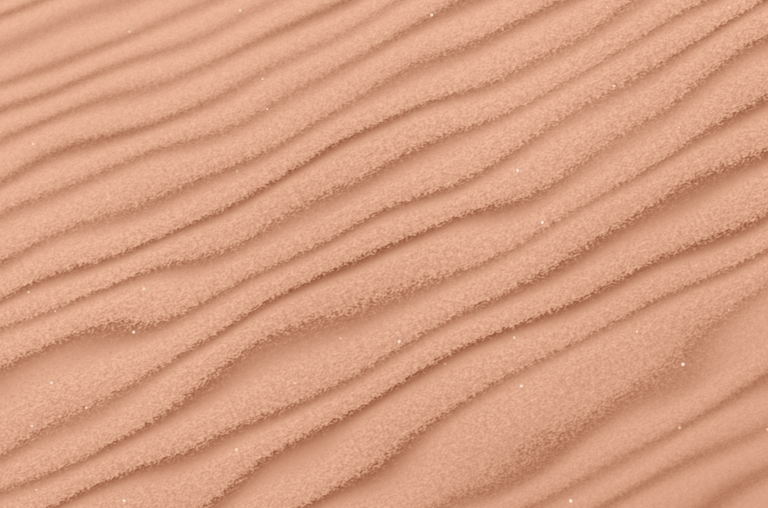
Reproduce this texture procedurally as a Shadertoy shader.

```glsl
#define SAND vec3(0.90, 0.69, 0.58)
#define SHADOW vec3(0.62, 0.38, 0.27)
#define GLINT vec3(1.0, 0.92, 0.86)
#define RIPPLES 19.0
#define PHASE 0.2
#define WAVER 0.9
#define RIPPLE_DEPTH 0.58
#define GRAIN_SCALE 210.0
#define GRAIN_DEPTH 0.36
#define GLINT_CELLS 22.0
#define GLINT_CHANCE 0.05
#define GLINT_RADIUS 0.0035

vec2 hash2(vec2 p) {
    vec3 q = fract(p.xyx * vec3(0.1031, 0.1030, 0.0973));
    q += dot(q, q.yzx + 33.33);
    return fract((q.xx + q.yz) * q.zy);
}

float cornerSlope(vec2 cell, vec2 offset) {
    float angle = 6.2832 * hash2(cell).x;
    return dot(vec2(cos(angle), sin(angle)), offset);
}

float gradientNoise(vec2 p) {
    vec2 i = floor(p), f = p - i;
    vec2 w = f * f * f * (f * (f * 6.0 - 15.0) + 10.0);
    vec2 e = vec2(1.0, 0.0);
    return mix(mix(cornerSlope(i, f), cornerSlope(i + e, f - e), w.x),
               mix(cornerSlope(i + e.yx, f - e.yx), cornerSlope(i + 1.0, f - 1.0), w.x), w.y);
}

// Distance across the ripples: 0 at top left, growing to lower right
float acrossDune(vec2 p) {
    return 1.0 - p.y + p.x * (0.46 - 0.10 * p.y + 0.08 * p.x);
}

// Sharp upper edge and slow fade below; blur widens and weakens the line
float rippleShadow(vec2 p, float across, float blur, float grain) {
    float phase = RIPPLES * log(1.0 + across) + PHASE;
    phase += WAVER * gradientNoise(vec2(p.x * 1.7, across * 5.0) + 7.0);
    phase += 0.25 * gradientNoise(vec2(p.x * 5.0, across * 9.0) + 31.0);
    phase += 0.10 * grain * (1.0 - blur);
    float line = floor(phase + 0.5);
    float u = phase - line;
    float width = u < 0.0 ? mix(0.09, 0.17, blur) : mix(0.20, 0.25, blur);
    float strength = 0.85 + 0.8 * gradientNoise(vec2(p.x * 2.2, line * 3.37));
    float crest = 0.06 * cos(6.2832 * (u + 0.12));
    return RIPPLE_DEPTH * strength * mix(1.0, 0.65, blur) * exp(-u * u / (width * width)) + crest;
}

// Sparse bright grains, one at most in each cell
float glints(vec2 p, float pixel) {
    vec2 cell = floor(p * GLINT_CELLS);
    vec2 centre = (cell + 0.2 + 0.6 * hash2(cell + 50.0)) / GLINT_CELLS;
    vec2 pick = hash2(cell + 91.0);
    float radius = GLINT_RADIUS * mix(0.5, 1.0, pick.y);
    float disc = 1.0 - smoothstep(radius - pixel, radius + pixel, length(p - centre));
    return disc * step(pick.x, GLINT_CHANCE) * mix(0.45, 0.9, pick.y);
}

void mainImage(out vec4 fragColor, in vec2 fragCoord) {
    vec2 p = fragCoord / iResolution.y;
    float across = acrossDune(p);
    float blur = smoothstep(0.25, 0.9, abs(across - 0.95));

    // Sand grain, stretched a little along the ripples
    vec2 along = vec2(p.x + 0.5 * p.y, p.y - 0.5 * p.x) * vec2(0.7, 1.0);
    float grain = gradientNoise(along * GRAIN_SCALE)
                + 0.6 * gradientNoise(along * GRAIN_SCALE * 0.45 + 17.0);

    // Broad light, ripples and grain add up to one shade
    float shade = mix(-0.02, 0.22, across / 1.9);
    shade += 0.06 * gradientNoise(p * 2.5 + 3.0);
    float ripple = rippleShadow(p, across, blur, grain);
    shade += ripple + grain * GRAIN_DEPTH * mix(1.0, 0.35, blur) * (0.8 + 0.6 * ripple);

    vec3 colour = mix(SAND, SHADOW, clamp(shade, -0.12, 1.1));
    colour = mix(colour, GLINT, glints(p, 0.7 / iResolution.y));
    fragColor = vec4(colour, 1.0);
}
```
